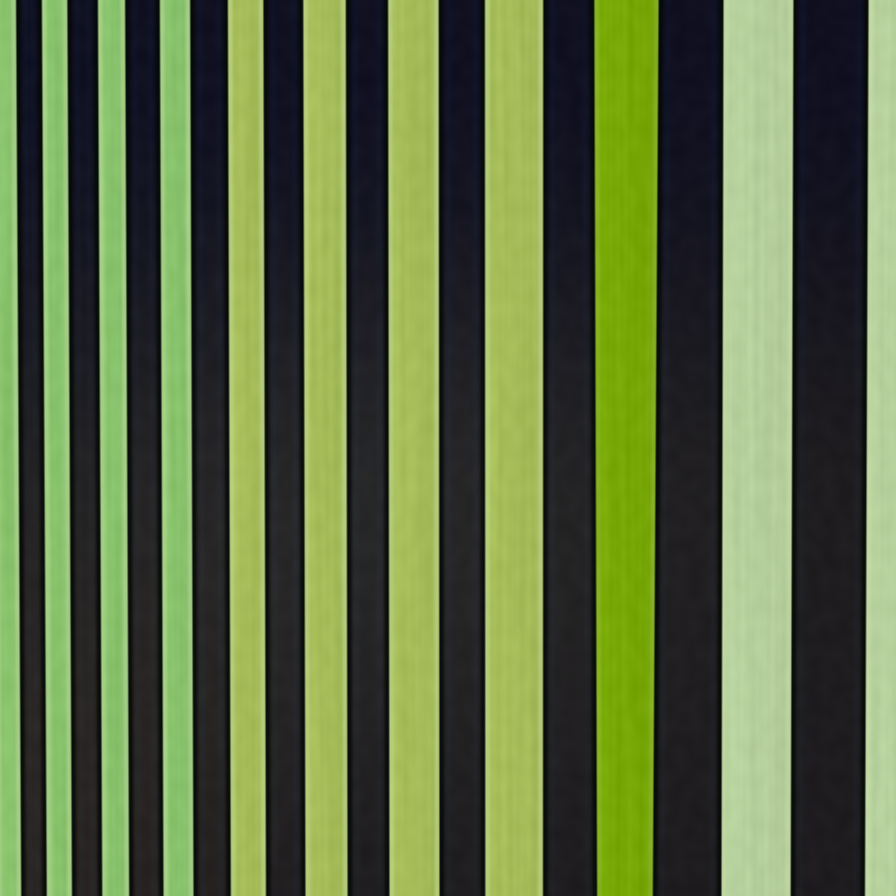
Write a three.js fragment shader that draws this pattern.

```glsl
// Vertical green bars on near-black, widening and spreading from left to right.
varying vec2 vUv;

vec2 gradientAt(vec2 cell) {
  float h = fract(sin(dot(cell, vec2(127.1, 311.7))) * 43758.5);
  return vec2(cos(6.2832 * h), sin(6.2832 * h));
}

float gradientNoise(vec2 p) {
  vec2 i = floor(p), f = p - i;
  vec2 u = f * f * f * (f * (f * 6.0 - 15.0) + 10.0);
  vec2 e = vec2(1.0, 0.0);
  float bottom = mix(dot(gradientAt(i), f), dot(gradientAt(i + e.xy), f - e.xy), u.x);
  float top = mix(dot(gradientAt(i + e.yx), f - e.yx), dot(gradientAt(i + e.xx), f - e.xx), u.x);
  return mix(bottom, top, u.y);
}

// Left and right edge of a bar; the spacing grows geometrically.
vec2 barEdges(float n) {
  float left = 0.0495 + 0.458 * (pow(1.13, n - 1.0) - 1.0) + 0.0042 * sin((n - 1.0) * 0.698);
  float right = 0.0208 + 0.452 * (pow(1.126, n) - 1.0);
  return vec2(left, right);
}

vec3 barColor(float n) {
  vec3 color = vec3(0.53, 0.76, 0.42);
  color = mix(color, vec3(0.645, 0.735, 0.345), step(3.5, n));
  color = mix(color, vec3(0.465, 0.655, 0.02), step(7.5, n));
  return mix(color, vec3(0.71, 0.81, 0.61), step(8.5, n));
}

void main() {
  // Slight lean that reverses towards the right
  float x = vUv.x - (0.5 - vUv.y) * (0.006 - 0.0103 * vUv.x);
  float y = vUv.y;

  // Nearest bar: signed depth inside it, distances from its sides
  float depth = -1.0;
  float bar = 0.0;
  vec2 sides = vec2(0.0);
  for (int i = 0; i < 11; i++) {
    float n = float(i);
    vec2 edges = barEdges(n);
    if (i == 8) {
      // The vivid bar is narrower and tapers downwards
      edges += vec2(0.0, -0.005) + (0.5 - y) * vec2(0.004, -0.005);
    }
    vec2 s = vec2(x - edges.x, edges.y - x);
    float d = min(s.x, s.y);
    if (d > depth) {
      depth = d;
      bar = n;
      sides = s;
    }
  }

  // Dark gaps: navy at the top, charcoal in the middle, warm at lower left
  vec3 dark = mix(vec3(0.115, 0.107, 0.115), vec3(0.06, 0.06, 0.125), smoothstep(0.4, 0.95, y));
  float haze = exp(-9.0 * (x - 0.42) * (x - 0.42) - 11.0 * (y - 0.42) * (y - 0.42));
  dark += vec3(0.04, 0.045, 0.04) * haze;
  dark += vec3(0.045, 0.03, 0.01) * smoothstep(0.45, 0.0, x) * smoothstep(0.65, 0.1, y);
  dark += 0.018 * gradientNoise(vUv * vec2(60.0, 50.0));
  dark += vec3(0.0, 0.015, 0.025) * exp(-pow((depth + 0.011) / 0.003, 2.0));
  dark = mix(dark, vec3(0.015, 0.035, 0.025), 0.85 * smoothstep(-0.008, -0.002, depth));

  // Painted bars with faint streaks, mottling and paler rims
  vec3 paint = barColor(bar);
  float across = sides.x / (sides.x + sides.y);
  paint *= 1.0 + 0.04 * (0.5 - across);
  paint += 0.035 * gradientNoise(vec2(x * 150.0, y * 3.0 + bar * 7.0));
  paint += 0.025 * gradientNoise(vUv * vec2(70.0, 45.0));
  vec2 rim = exp(-pow((sides - 0.003) / 0.0028, vec2(2.0)) * step(0.003, sides));
  float rimLight = max(rim.x * 0.45, rim.y * 0.5);
  vec3 rimColor = mix(paint, vec3(0.8, 0.88, 0.66), bar == 8.0 ? 0.35 : 0.85);
  paint = mix(paint, rimColor, rimLight);

  vec3 color = mix(dark, paint, smoothstep(-0.0015, 0.0015, depth));
  gl_FragColor = vec4(clamp(color, 0.0, 1.0), 1.0);
}
```
